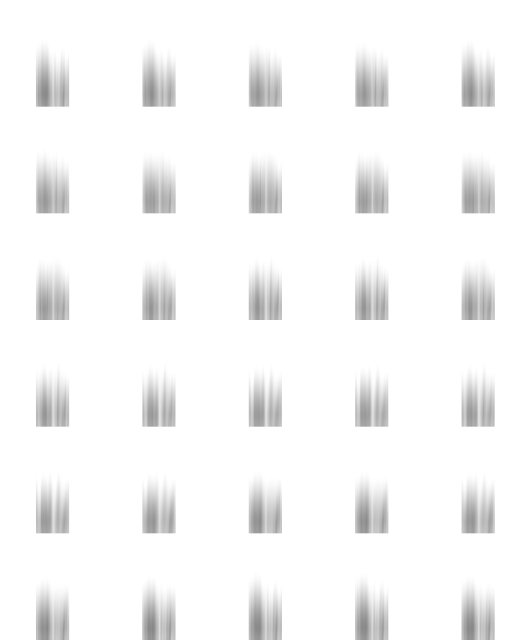
Write a WebGL 2 fragment shader that draws this pattern.

```glsl
#version 300 es
precision highp float;
// Grid of 5 by 6 small grey swatches of brushed streaks on white.
// Each has a hard base and sides and fades out upwards; wrapped noise
// runs up the whole canvas, so the streaks drift a little between repeats.
uniform vec2 u_resolution;
out vec4 fragColor;

const float TAU = 6.2831853;

// Integer hash to 0..1
float hash(ivec2 cell) {
  uint h = uint(cell.x) * 1597334677u ^ uint(cell.y) * 3812015801u;
  h = (h ^ (h >> 15)) * 2246822519u;
  h = (h ^ (h >> 13)) * 3266489917u;
  return float((h ^ (h >> 16)) >> 8) / 16777216.0;
}

// Value noise that wraps in y after a whole number of cells
float wrapNoise(vec2 p, int period) {
  ivec2 i = ivec2(floor(p));
  vec2 f = fract(p);
  f = f * f * (3.0 - 2.0 * f);
  int y0 = (i.y + 4 * period) % period;
  int y1 = (y0 + 1) % period;
  float low = mix(hash(ivec2(i.x, y0)), hash(ivec2(i.x + 1, y0)), f.x);
  float high = mix(hash(ivec2(i.x, y1)), hash(ivec2(i.x + 1, y1)), f.x);
  return mix(low, high, f.y);
}

// Soft bump around a centre
float bump(float x, float centre, float width) {
  float d = (x - centre) / width;
  return exp(-d * d);
}

void main() {
  vec2 grid = vec2(5.0, 6.0);
  vec2 p = gl_FragCoord.xy / u_resolution * grid;
  vec2 pixel = grid / u_resolution;

  // Cell position; the cut lies below the base so that edge stays smooth
  float column = floor(p.x);
  float x = fract(p.x);
  float v = fract(p.y + 0.2) - 0.2;
  float u = (x - 0.338) / 0.312;

  // Swatch outline
  float sides = clamp((0.156 - abs(x - 0.494)) / pixel.x + 0.5, 0.0, 1.0);
  float base = clamp(v / pixel.y + 0.5, 0.0, 1.0);

  // Streaks lean slightly and drift slowly along rows and columns
  float drift = p.y * 0.5 + 0.25 * cos(TAU * column / grid.x);
  float lean = u - 0.1 * v * (u - 0.3);
  float broad = wrapNoise(vec2(lean * 9.0 + 20.0, drift), 3) - 0.5;
  float fine = wrapNoise(vec2(lean * 23.0 + 70.0, drift * 2.0), 6) - 0.5;

  // Fixed tone: dark left band, pale central gap, dark slanted right streak
  float leftBand = bump(u, 0.28, 0.16);
  float rightStreak = bump(u, 0.83 + 0.2 * v + 0.06 * broad, 0.065);
  float ink = 0.27 + 0.15 * leftBand + 0.12 * rightStreak
            - 0.11 * bump(u, 0.52, 0.035) - 0.05 * bump(u, 0.0, 0.07)
            + 0.13 * broad + 0.12 * fine;

  // Uneven fade to white, with a slightly lighter foot
  float top = 0.55 + 0.05 * leftBand + 0.16 * broad + 0.06 * fine;
  float fade = 1.0 - smoothstep(0.09, top, v);
  fade *= mix(0.9, 1.0, smoothstep(0.0, 0.12, v));

  fragColor = vec4(vec3(1.0 - ink * fade * sides * base), 1.0);
}
```
